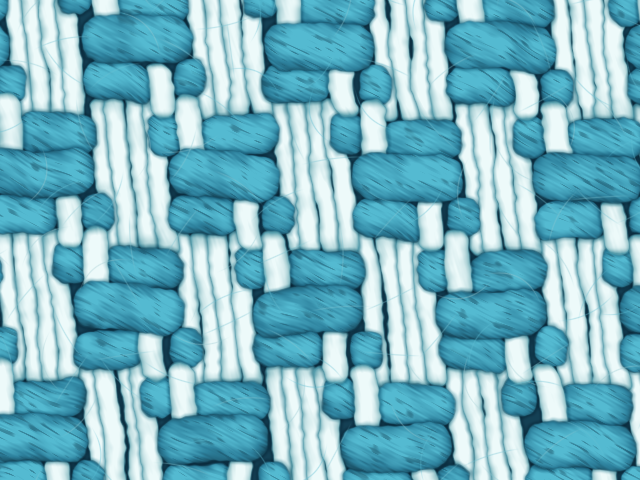
A Shadertoy shader for this texture:

```glsl
// Basket-weave cloth: bundles of four white warp threads among thick twisted blue wefts.

// Lengths are in canvas heights.
const vec2 ORIGIN = vec2(0.646, 0.354);       // centre of one thick weft
const vec2 STEP_ACROSS = vec2(0.380, -0.004); // lattice vectors of the weave
const vec2 STEP_DOWN = vec2(0.182, -0.278);
const float BUNDLE_X = 0.191;
const float BUNDLE_PITCH = 0.0365;
const vec2 BUNDLE_HALF = vec2(0.0215, 0.164);
const float LEAN = 0.11;
const float JITTER = 0.010;
const float WOBBLE = 0.016;
const float SHADOW = 0.010;
const float SOFTNESS = 0.0028;
const float HAIR_GRID = 0.11;
const float HAIR_WIDTH = 0.0010;

const vec3 GAP = vec3(0.08, 0.25, 0.33);
const vec3 SHADOW_TINT = vec3(0.50, 0.70, 0.75);
const vec3 DEEP = vec3(0.09, 0.29, 0.37);
const vec3 TEAL = vec3(0.18, 0.51, 0.62);
const vec3 SKY = vec3(0.33, 0.73, 0.82);
const vec3 SHADE = vec3(0.33, 0.61, 0.67);
const vec3 PALE = vec3(0.64, 0.80, 0.82);
const vec3 WHITE = vec3(0.93, 0.98, 0.98);

// Single threads from bottom to top: centre, half size.
const int BUNDLE = 4;
const int SINGLES = 7;
const vec4 THREADS[SINGLES] = vec4[SINGLES](
    vec4(0.061, -0.184, 0.036, 0.044),  // short blue, below
    vec4(0.118, -0.083, 0.034, 0.041),  // short blue, right
    vec4(0.033, 0.082, 0.083, 0.043),   // upper blue
    vec4(-0.040, -0.083, 0.073, 0.041), // lower blue
    vec4(-0.066, 0.097, 0.027, 0.071),  // upper white
    vec4(0.054, -0.095, 0.026, 0.058),  // lower white
    vec4(0.000, 0.000, 0.115, 0.049));  // thick blue

float hash(vec2 p) {
    return fract(sin(dot(p, vec2(127.1, 311.7))) * 43758.545);
}

float noise(vec2 p) {
    vec2 i = floor(p), f = fract(p);
    f = f * f * (3.0 - 2.0 * f);
    return mix(mix(hash(i), hash(i + vec2(1, 0)), f.x),
               mix(hash(i + vec2(0, 1)), hash(i + vec2(1, 1)), f.x), f.y);
}

vec3 ramp(vec3 low, vec3 mid, vec3 high, float t) {
    return mix(mix(low, mid, clamp(2.0 * t, 0.0, 1.0)), high, clamp(2.0 * t - 1.0, 0.0, 1.0));
}

void paintThread(inout vec3 color, vec2 p, vec4 thread, bool white, vec2 id, float pixel) {
    float seed = hash(id + 7.3 * thread.xy);
    vec2 q = p - thread.xy - JITTER * (vec2(seed, hash(id.yx + seed)) - 0.5);
    vec2 halfSize = thread.zw;
    if (any(greaterThan(abs(q), halfSize + 0.04))) return;

    // Bent, rounded outline with a slightly uneven edge
    float bend = WOBBLE * (noise(vec2((white ? q.y : q.x) * 13.0, seed * 50.0)) - 0.5);
    if (white) q.x += LEAN * q.y + bend;
    else q.y += bend + 0.08 * (seed - 0.4) * q.x;
    float radius = min(halfSize.x, halfSize.y);
    float corner = 0.85 * radius;
    vec2 e = abs(q) - halfSize + corner;
    float d = length(max(e, 0.0)) + min(max(e.x, e.y), 0.0) - corner;
    d += 0.005 * (noise(p * 70.0 + seed * 30.0) - 0.5);
    if (d > SHADOW) return;
    color *= mix(SHADOW_TINT, vec3(1.0), smoothstep(-SOFTNESS, SHADOW, d));

    // Round relief and twisted fibres
    float inset = clamp(-d / radius, 0.0, 1.0);
    float relief = sqrt(inset * (2.0 - inset));
    float along = white ? q.y : q.x;
    float lane = white ? q.x + 0.2 * q.y : q.y + 0.5 * q.x;
    float fibre = noise(vec2(along * 32.0, lane * 210.0) + seed * 90.0) - 0.5;
    float fleck = smoothstep(0.68, 0.95, noise(vec2(along * 42.0, lane * 190.0) + seed * 170.0));
    float patches = noise(p * 24.0 + seed * 60.0) - 0.5;
    vec3 yarn;
    if (white) {
        float ends = smoothstep(0.72, 1.0, abs(q.y) / halfSize.y);
        yarn = ramp(SHADE, PALE, WHITE, 1.12 * relief - 0.07 + 0.1 * fibre + 0.3 * patches - 0.4 * ends);
    } else {
        float light = 0.12 * q.y / halfSize.y + 0.1 * (seed - 0.5);
        yarn = ramp(DEEP, TEAL, SKY, 0.85 * relief + 0.08 + 0.32 * fibre + 0.4 * patches + light);
        yarn = mix(yarn, DEEP, 0.45 * fleck);
    }
    float soft = max(pixel, SOFTNESS);
    color = mix(color, yarn, smoothstep(soft, -soft, d));
}

// Loose curved hairs scattered over the cloth
void paintHairs(inout vec3 color, vec2 p, float pixel) {
    vec2 home = floor(p / HAIR_GRID);
    for (int k = 0; k < 9; k++) {
        vec2 id = home + vec2(k % 3 - 1, k / 3 - 1);
        float seed = hash(id + 3.7);
        vec2 q = p - (id + vec2(seed, hash(id + 9.1))) * HAIR_GRID;
        float angle = 6.283 * hash(id + 5.3);
        q = mat2(cos(angle), -sin(angle), sin(angle), cos(angle)) * q;
        float d = abs(q.y - (seed - 0.5) * 14.0 * q.x * q.x);
        float fade = smoothstep(0.07, 0.03, abs(q.x));
        float line = smoothstep(HAIR_WIDTH + pixel, HAIR_WIDTH - pixel, d);
        color = mix(color, mix(SKY, PALE, seed), 0.45 * line * fade);
    }
}

void mainImage(out vec4 fragColor, in vec2 fragCoord) {
    float pixel = 1.0 / iResolution.y;
    vec2 p = fragCoord * pixel - ORIGIN;
    mat2 lattice = mat2(STEP_ACROSS, STEP_DOWN);
    vec2 home = round(inverse(lattice) * p);
    vec3 color = GAP;

    // Paint each layer over all neighbouring cells before the next one
    for (int k = 0; k < BUNDLE + SINGLES; k++) {
        bool white = k < BUNDLE || k == 8 || k == 9;
        vec4 thread = vec4(BUNDLE_X + (float(k) - 1.5) * BUNDLE_PITCH, 0.0, BUNDLE_HALF);
        if (k >= BUNDLE) thread = THREADS[k - BUNDLE];
        for (int n = 0; n < 9; n++) {
            vec2 id = home + vec2(n % 3 - 1, n / 3 - 1);
            paintThread(color, p - lattice * id, thread, white, id, pixel);
        }
    }
    paintHairs(color, p, pixel);
    fragColor = vec4(color, 1.0);
}
```
